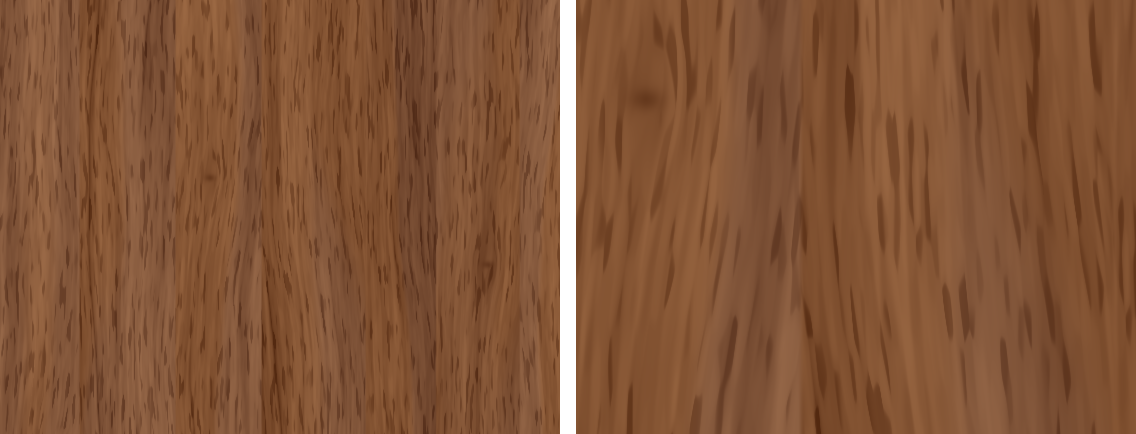
Left, the full canvas; right, a detail of the centre.
Reproduce this texture procedurally as a WebGL 1 fragment shader.

```glsl
precision highp float;
// Walnut boards with upright grain: straight board joints, and inside each board
// streaks of stretched soft cellular noise bent by layered sines, with thin dark
// veins shaded on one side, short pores and two small knots.
uniform vec2 u_resolution;

vec3 hash3(vec2 p) {
  vec3 s = vec3(dot(p, vec2(127.1, 311.7)), dot(p, vec2(269.5, 183.3)), dot(p, vec2(419.2, 371.9)));
  return fract(sin(s) * 43758.5);
}

// Soft cellular noise: random cell values blended by distance, centred on zero.
float cells(vec2 p) {
  vec2 base = floor(p);
  float total = 0.0, weights = 0.0;
  for (int j = -1; j <= 1; j++) {
    for (int i = -1; i <= 1; i++) {
      vec2 cell = base + vec2(float(i), float(j));
      vec3 h = hash3(cell);
      vec2 d = cell + h.xy - p;
      float w = exp(-6.0 * dot(d, d));
      total += w * h.z;
      weights += w;
    }
  }
  return total / weights - 0.5;
}

// Dark line wandering along the grain, with a soft shadow on its right side.
float vein(vec2 g, float board) {
  float s = g.x * 7.0, column = floor(s);
  vec3 h = hash3(vec2(column, board + 17.0));
  float d = fract(s) - 0.3 - 0.4 * h.x - 0.09 * sin(g.y * (3.0 + 3.0 * h.y) + 6.28 * h.z);
  float strength = smoothstep(-0.05, 0.22, cells(vec2(column * 5.3 + board, g.y * 1.8)));
  float line = exp(-45.0 * abs(d));
  float shadow = exp(-9.0 * max(d, 0.0)) * smoothstep(-0.04, 0.0, d);
  return strength * (0.6 * line + 0.24 * shadow);
}

vec3 wood(vec2 p, float board) {
  vec3 h = hash3(vec2(board, 4.0));
  float phase = 6.28 * h.x;

  // Grain bend, widened around the knots.
  vec2 g = p;
  g.x += 0.022 * sin(2.6 * p.y + 5.0 * p.x + phase);
  g.x += 0.008 * sin(6.3 * p.y - 8.0 * p.x + 2.0 * phase);
  g.x += 0.002 * sin(17.0 * p.y + 21.0 * p.x + 3.0 * phase);
  float knot = 0.0;
  for (int i = 0; i < 2; i++) {
    vec2 d = p - vec2(0.485, 0.59) - float(i) * vec2(0.64, -0.2);
    g.x -= 0.5 * d.x * exp(-dot(d * vec2(32.0, 18.0), d * vec2(32.0, 18.0)));
    knot += 0.55 * exp(-dot(d * vec2(85.0, 120.0), d * vec2(85.0, 120.0)));
    knot += 0.18 * exp(-dot(d * vec2(40.0, 22.0), d * vec2(40.0, 22.0)));
  }

  // Streaks from broad bands down to pores.
  vec2 shift = 50.0 * h.yz;
  float tone = 0.7 + 0.26 * (h.y - 0.5);
  tone += 0.55 * cells(g * vec2(13.0, 0.6) + shift);
  tone += 0.42 * cells(g * vec2(42.0, 1.1) + shift.yx);
  tone += 0.42 * cells(g * vec2(125.0, 4.0) + shift);
  float pores = cells(g * vec2(210.0, 24.0) + shift.yx);
  tone += 0.28 * pores - 0.5 * smoothstep(0.18, 0.42, -pores);
  tone -= vein(g, board) + knot;

  // Dark to light brown, with orange drifts.
  vec3 color = mix(vec3(0.40, 0.24, 0.15), vec3(0.57, 0.39, 0.27), clamp(tone, -0.5, 1.3));
  float warmth = smoothstep(-0.05, 0.22, cells(g * vec2(9.0, 0.8) + shift + 9.0));
  return color + warmth * vec3(0.012, -0.004, -0.026);
}

void main() {
  vec2 p = gl_FragCoord.xy / u_resolution.y;

  // Boards of uneven width, blended over a narrow joint.
  float s = p.x * 4.6 + 0.7, board = floor(s);
  float joint = 0.1 + 0.5 * hash3(vec2(board, 31.0)).x;
  float side = smoothstep(-0.012, 0.012, fract(s) - joint);
  vec3 color = mix(wood(p, board - 1.0), wood(p, board), side);
  gl_FragColor = vec4(color, 1.0);
}
```
